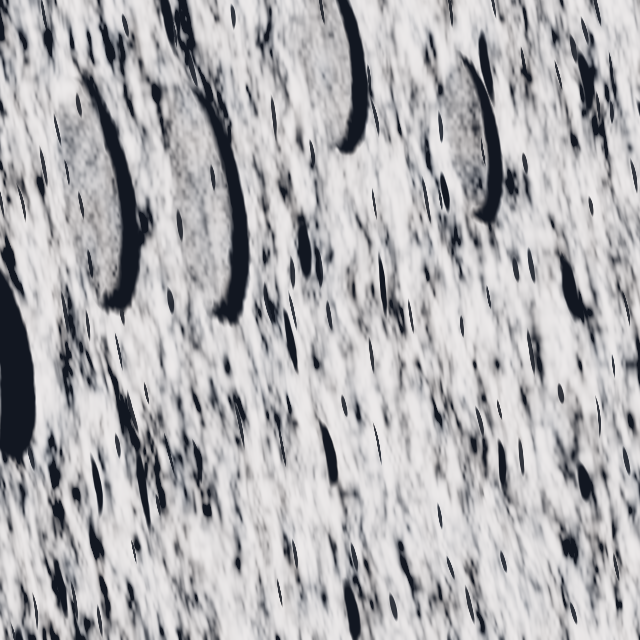
Write a Shadertoy shader that draws this texture.

```glsl
#define TILT 0.17
#define GRAIN_SCALE vec2(75.0, 14.0)
#define GRAIN_CONTRAST 7.6
#define CRACK_DEPTH 1.9
#define PIT_COUNT 5
#define PIT_SHADOW 0.45
#define SIDE_SHADE 0.6
#define SHADOW_COLOR vec3(0.07, 0.09, 0.13)
#define WOOD_COLOR vec3(0.93, 0.92, 0.92)
#define WARM_TINT vec3(0.025, 0.0, -0.025)

float hash(vec2 p) {
    return fract(sin(dot(p, vec2(127.1, 311.7))) * 43758.55);
}

float noise(vec2 p) {
    vec2 i = floor(p), f = fract(p);
    f = f * f * (3.0 - 2.0 * f);
    float low = mix(hash(i), hash(i + vec2(1, 0)), f.x);
    float high = mix(hash(i + vec2(0, 1)), hash(i + vec2(1, 1)), f.x);
    return mix(low, high, f.y);
}

// Stretched octaves, each leaning a little differently
float fibreGrain(vec2 p) {
    float coarse = noise(p * GRAIN_SCALE);
    p.x += 0.06 * p.y;
    float medium = noise(p * GRAIN_SCALE * vec2(1.9, 2.5) + 17.0);
    p.x -= 0.10 * p.y;
    float fine = noise(p * GRAIN_SCALE * vec2(3.1, 5.3) + 43.0);
    return 0.48 * coarse + 0.32 * medium + 0.20 * fine;
}

// Curved dark slits, at most one per cell; size is the half extent
float slits(vec2 p, vec2 cells, vec2 size, float share, float rough) {
    vec2 home = floor(p * cells);
    float mask = 0.0;
    for (int y = -1; y <= 1; y++)
    for (int x = -1; x <= 1; x++) {
        vec2 id = home + vec2(x, y);
        vec2 jitter = vec2(hash(id + 3.1), hash(id + 7.7));
        vec2 q = p - (id + 0.15 + 0.7 * jitter) / cells;
        vec2 extent = size * mix(vec2(0.6), vec2(1.3), vec2(hash(id + 11.3), hash(id + 19.9)));
        q.x += (hash(id + 23.0) - 0.3) * 4.0 * q.y * q.y;
        float d = length(q / extent) + rough;
        mask = max(mask, step(hash(id + 31.0), share) * (1.0 - smoothstep(0.75, 1.15, d)));
    }
    return mask;
}

void mainImage(out vec4 fragColor, in vec2 fragCoord) {
    vec2 uv = fragCoord / iResolution.y;

    // Coordinates that follow the wavy fibres
    vec2 along = vec2(uv.x + TILT * uv.y, uv.y);
    vec2 fibre = along;
    fibre.x += 0.022 * (noise(along * vec2(7.0, 4.0)) - 0.5);
    fibre.x += 0.008 * (noise(along * vec2(22.0, 13.0) + 9.0) - 0.5);

    // Weathered surface, darker towards the left
    float grain = fibreGrain(fibre) - 0.5;
    float patches = noise(along * vec2(9.0, 4.0) + 5.0) - 0.5;
    float level = GRAIN_CONTRAST * grain + SIDE_SHADE * (uv.x - 0.45) + 0.6 * patches;
    float dark = 0.0;

    // Long hollows with a soft left rim and a shadowed right wall
    float speckle = noise(fibre * vec2(200.0, 110.0)) - 0.5;
    float rough = 0.5 * grain + 0.08 * speckle;
    for (int i = 0; i < PIT_COUNT; i++) {
        float k = float(i);
        vec2 center = vec2(0.14 * k + 0.011 * k * k, 0.9 - 0.46 * exp(-0.6 * k));
        center.y += 0.09 * sin(2.6 * k);
        vec2 extent = mix(vec2(0.044, 0.13), vec2(0.062, 0.2), hash(vec2(k, 4.0)));
        vec2 q = (along - center - vec2(TILT * center.y, 0.0)) / extent;
        float d = length(q) + 0.25 * rough;
        float inside = 1.0 - smoothstep(0.95, 1.05, d);
        float bed = 1.0 - smoothstep(0.8, 1.05, d);
        float rim = smoothstep(0.8, 1.05, d) * (1.0 - smoothstep(1.05, 1.4, d));
        level += 0.7 * rim * smoothstep(0.2, -0.6, q.x);
        float bedLevel = mix(-0.95, -0.2, hash(vec2(k, 8.0)));
        level = mix(level, bedLevel + 2.5 * grain + 0.9 * speckle, bed);
        float shift = PIT_SHADOW + 0.6 * step(k, 0.5);
        float lit = length(q - vec2(-shift, 0.12)) + 0.4 * rough;
        dark = max(dark, inside * smoothstep(0.95, 1.08, lit));
    }

    // Scattered slits, then finer cracks
    dark = max(dark, slits(fibre, vec2(8.0, 6.0), vec2(0.008, 0.048), 0.45, rough));
    dark = max(dark, 0.85 * slits(fibre + 0.37, vec2(24.0, 13.0), vec2(0.0032, 0.026), 0.3, rough));

    // Tone curve with a long dark tail
    float tone = 1.0 - exp(-max(level + CRACK_DEPTH, 0.0));
    tone *= 1.0 - dark;
    vec3 color = mix(SHADOW_COLOR, WOOD_COLOR, tone);
    float warmth = noise(fibre * vec2(40.0, 18.0) + 61.0) - 0.4;
    color += WARM_TINT * warmth * 4.0 * tone * (1.0 - tone);
    fragColor = vec4(color, 1.0);
}
```
